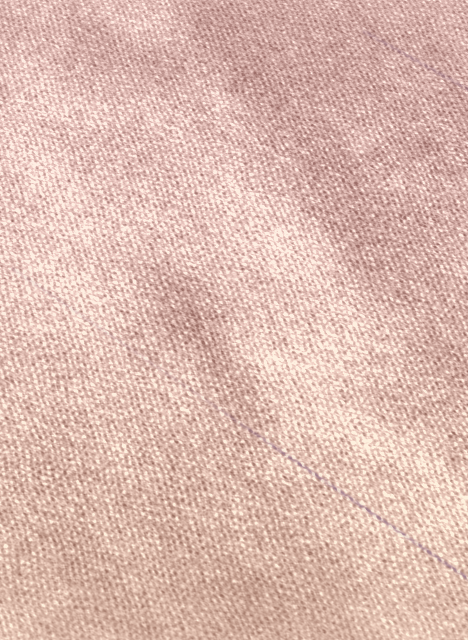
A Shadertoy shader for this texture:

```glsl
// Soft pink woven cloth seen at a slant, with broad folds and faint purple threads.
// Two jittered cellular layers, pale stitches and the dark gaps between them, form
// the weave; soft segments shade the folds, and a tone ramp gives the colour.

const vec3 SHADOW = vec3(0.67, 0.50, 0.465);
const vec3 LIGHT = vec3(0.95, 0.82, 0.78);
const vec3 HIGHLIGHT = vec3(0.995, 0.94, 0.88);
const vec3 PURPLE = vec3(0.57, 0.43, 0.54);
const vec2 STITCH_SIZE = vec2(0.0118, 0.0097);
const float ROW_ANGLE = -0.24;
const float THREAD_ANGLE = -0.62;

float hash(vec2 p) {
    vec3 q = fract(vec3(p.xyx) * 0.1031);
    q += dot(q, q.yzx + 33.33);
    return fract((q.x + q.y) * q.z);
}

vec2 rotate(vec2 p, float angle) {
    float c = cos(angle), s = sin(angle);
    return vec2(c * p.x + s * p.y, c * p.y - s * p.x);
}

float valueNoise(vec2 p) {
    vec2 i = floor(p), f = fract(p);
    f = f * f * (3.0 - 2.0 * f);
    return mix(mix(hash(i), hash(i + vec2(1, 0)), f.x),
               mix(hash(i + vec2(0, 1)), hash(i + vec2(1, 1)), f.x), f.y);
}

// Soft stroke along a segment: one on its line, fading with distance.
float band(vec2 p, vec2 a, vec2 b, float width) {
    vec2 ab = b - a;
    float along = clamp(dot(p - a, ab) / dot(ab, ab), 0.0, 1.0);
    float d = length(p - a - ab * along) / width;
    return exp(-d * d);
}

// The canvas laid onto a cloth plane that recedes toward the top.
vec2 clothPlane(vec2 p) {
    return (p - vec2(0.36, 0.0)) / (1.0 - 0.2 * p.y);
}

// Sum of tilted spots in a staggered grid, each with its own place and strength.
float spots(vec2 g, vec2 radii, float angle, float jitter, float seed) {
    float row = floor(g.y), total = 0.0;
    for (int j = -1; j <= 1; j++) {
        float r = row + float(j);
        float shift = 0.5 * mod(r, 2.0);
        for (int i = -1; i <= 1; i++) {
            vec2 id = vec2(floor(g.x - shift) + float(i), r) + seed;
            vec2 offset = jitter * (vec2(hash(id), hash(id + 117.0)) - 0.5);
            vec2 centre = id - seed + vec2(0.5 + shift, 0.5) + offset;
            float tilt = angle + 0.5 * (hash(id + 59.0) - 0.5);
            float d = length(rotate(g - centre, tilt) / radii);
            total += (0.65 + 0.7 * hash(id + 231.0)) * exp(-d * d * d);
        }
    }
    return total;
}

// Signed weave: pale stitches minus the dark gaps that lie between them.
float weave(vec2 cloth) {
    vec2 g = rotate(cloth, ROW_ANGLE) / STITCH_SIZE;
    g += 0.9 * vec2(valueNoise(g * 0.12), valueNoise(g * 0.12 + 41.0));
    g += 0.16 * vec2(valueNoise(g * 0.8 + 9.0), valueNoise(g * 0.8 + 83.0));
    float stitches = spots(g, vec2(0.54, 0.32), -0.25, 0.20, 200.0);
    float gaps = spots(g + vec2(0.5, 0.0), vec2(0.40, 0.29), -0.45, 0.22, 500.0);
    return 0.52 * stitches - 0.58 * gaps;
}

// Broad light: pale swells, darker creases and uneven patches.
float foldLight(vec2 p) {
    p += 0.06 * (vec2(valueNoise(p * 9.0), valueNoise(p * 9.0 + 17.0)) - 0.5);
    float light = 0.59;
    light += 0.17 * band(p, vec2(0.34, 0.72), vec2(0.54, 0.48), 0.11);
    light += 0.15 * band(p, vec2(0.06, 0.82), vec2(0.10, 0.58), 0.11);
    light += 0.14 * band(p, vec2(0.45, 0.42), vec2(0.68, 0.18), 0.08);
    light -= 0.22 * band(p, vec2(0.25, 0.57), vec2(0.40, 0.34), 0.042);
    float upper = band(p, vec2(0.34, 1.00), vec2(0.51, 0.74), 0.06);
    float lower = band(p, vec2(0.51, 0.74), vec2(0.74, 0.38), 0.06);
    light -= 0.20 * max(upper, lower);
    light -= 0.17 * band(p, vec2(0.15, 0.93), vec2(0.27, 0.88), 0.045);
    light -= 0.13 * band(p, vec2(0.12, 0.13), vec2(0.40, 0.08), 0.15);
    light -= 0.16 * band(p, vec2(0.60, 0.98), vec2(0.74, 0.72), 0.14);
    float patches = valueNoise(rotate(p, THREAD_ANGLE) * vec2(11.0, 20.0) + 5.0) - 0.5;
    return light + 0.22 * patches;
}

// Fibre grain: slubs drawn out along the thread, plus fine fuzz.
float fibres(vec2 cloth) {
    vec2 thread = rotate(cloth, THREAD_ANGLE);
    float slubs = valueNoise(thread * vec2(45.0, 100.0)) - 0.5;
    float fuzz = valueNoise(thread * vec2(300.0, 400.0) + 70.0) - 0.5;
    return 0.18 * slubs + 0.52 * fuzz;
}

vec3 toneRamp(float tone) {
    vec3 colour = mix(SHADOW, LIGHT, clamp(tone / 0.8, -0.2, 1.0));
    return mix(colour, HIGHLIGHT, clamp((tone - 0.8) / 0.2, 0.0, 1.0));
}

void mainImage(out vec4 fragColor, in vec2 fragCoord) {
    vec2 p = fragCoord / iResolution.y;
    vec2 cloth = clothPlane(p);

    // Contrast is strongest in the focused middle.
    float focus = smoothstep(-0.50, 0.35, p.y) * (1.0 - 0.25 * smoothstep(0.7, 1.05, p.y));
    float stitch = weave(cloth);
    float tone = foldLight(p) + focus * (stitch - 0.05 + fibres(cloth));
    vec3 colour = toneRamp(tone);

    // Warm beige in front, cooler pink behind.
    colour += mix(vec3(0.0, 0.008, -0.018), vec3(0.0, -0.005, 0.009), smoothstep(0.0, 0.8, p.y));

    // Purple threads dip in and out between stitches.
    float nearThread = band(p, vec2(0.02, 0.58), vec2(0.74, 0.09), 0.0030);
    nearThread *= mix(0.20, 0.70, smoothstep(0.30, 0.48, p.x));
    float farThread = 0.4 * band(p, vec2(0.57, 0.95), vec2(0.75, 0.85), 0.003);
    float purple = (nearThread + farThread) * (1.0 - 0.75 * smoothstep(-0.2, 0.35, stitch));
    fragColor = vec4(clamp(mix(colour, PURPLE, purple), 0.0, 1.0), 1.0);
}
```
